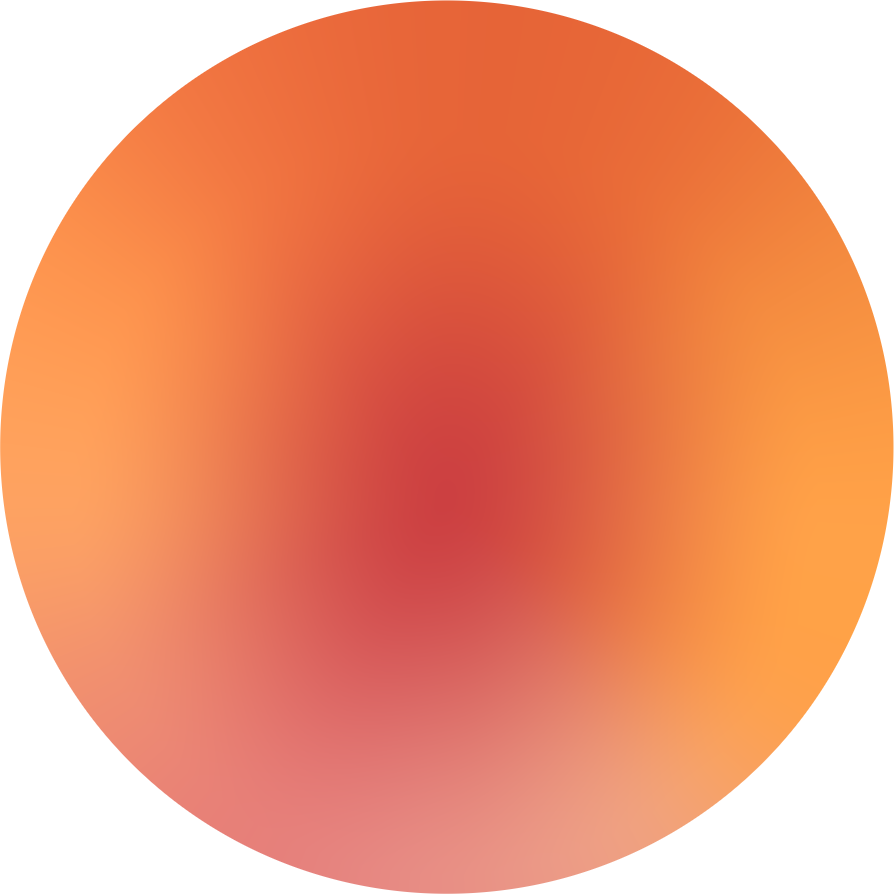
Write a WebGL 2 fragment shader that draws this background.

```glsl
#version 300 es
precision highp float;
// A warm disc on white: twelve hues run around a dark red core.
// The hue wheel is smoothed by a cubic spline over the angle, then
// blended outward from the core by an eased radial ramp.

uniform vec2 u_resolution;
out vec4 outColor;

const float TAU = 6.2831853;
const vec2 DISC_CENTER = vec2(0.4987, 0.5010);
const float DISC_RADIUS = 0.4985;
const vec2 CORE_CENTER = vec2(0.497, 0.440);
const float CORE_REACH = 0.417;
const float RAMP_EASE = 0.8;
const vec3 CORE_COLOR = vec3(0.80, 0.25, 0.255);
const vec3 PAPER_COLOR = vec3(1.0);

// Outer hues, counterclockwise from the right
const int HUE_COUNT = 12;
const vec3 HUES[HUE_COUNT] = vec3[HUE_COUNT](
  vec3(1.00, 0.63, 0.28), vec3(0.96, 0.55, 0.25),
  vec3(0.915, 0.425, 0.22), vec3(0.905, 0.395, 0.22),
  vec3(0.945, 0.46, 0.255), vec3(0.995, 0.585, 0.31),
  vec3(0.995, 0.635, 0.38), vec3(0.94, 0.555, 0.44),
  vec3(0.905, 0.50, 0.475), vec3(0.91, 0.56, 0.52),
  vec3(0.94, 0.63, 0.50), vec3(0.995, 0.63, 0.30)
);

vec3 hueAt(int index) {
  return HUES[(index + HUE_COUNT) % HUE_COUNT];
}

// Closed Catmull-Rom spline through the hues
vec3 hueWheel(float angle) {
  float position = fract(angle / TAU) * float(HUE_COUNT);
  int index = int(floor(position));
  float t = fract(position);
  vec3 a = hueAt(index - 1);
  vec3 b = hueAt(index);
  vec3 c = hueAt(index + 1);
  vec3 d = hueAt(index + 2);
  return b + 0.5 * t * (c - a
    + t * (2.0 * a - 5.0 * b + 4.0 * c - d
    + t * (3.0 * (b - c) + d - a)));
}

// Blend from the core to the hue wheel
vec3 discColor(vec2 p) {
  vec2 offset = p - CORE_CENTER;
  float ramp = clamp(length(offset) / CORE_REACH, 0.0, 1.0);
  float blend = mix(ramp, smoothstep(0.0, 1.0, ramp), RAMP_EASE);
  float angle = atan(offset.y, offset.x + 1e-6);
  return mix(CORE_COLOR, hueWheel(angle), blend);
}

void main() {
  float canvasSize = min(u_resolution.x, u_resolution.y);
  vec2 p = (gl_FragCoord.xy - 0.5 * u_resolution) / canvasSize + 0.5;

  // Disc with a one-pixel soft edge
  float edge = length(p - DISC_CENTER) - DISC_RADIUS;
  float coverage = clamp(0.5 - edge * canvasSize, 0.0, 1.0);
  outColor = vec4(mix(PAPER_COLOR, discColor(p), coverage), 1.0);
}
```
